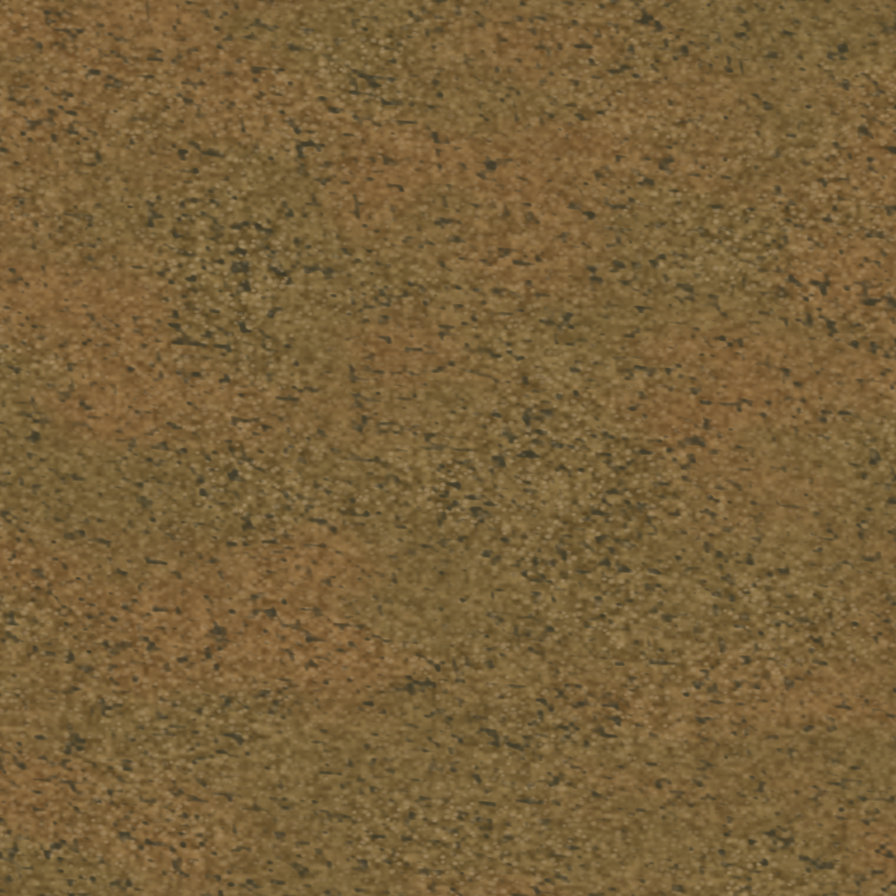
Give the GLSL for this texture, as a WebGL 2 fragment shader.

```glsl
#version 300 es
precision highp float;
// Dry brown earth: ochre and olive patches, fine grit, small dark specks and pale grains.
uniform vec2 u_resolution;
out vec4 fragColor;

vec2 hash2(vec2 cell) {
  vec3 q = fract(cell.xyx * vec3(0.1031, 0.1030, 0.0973));
  q += dot(q, q.yzx + 33.33);
  return fract((q.xx + q.yz) * q.zy);
}

float noise(vec2 p) {
  vec2 cell = floor(p), f = fract(p);
  f = f * f * (3.0 - 2.0 * f);
  float low = mix(hash2(cell).x, hash2(cell + vec2(1, 0)).x, f.x);
  float high = mix(hash2(cell + vec2(0, 1)).x, hash2(cell + vec2(1, 1)).x, f.x);
  return mix(low, high, f.y);
}

float fbm(vec2 p) {
  float sum = 0.0, weight = 0.5;
  for (int i = 0; i < 4; i++) {
    sum += weight * noise(p);
    p = mat2(1.6, 0.5, -0.5, 1.9) * p + 17.3;
    weight *= 0.55;
  }
  return sum / 1.01;
}

// Soft round grains, one per cell, each with its own strength
float grains(vec2 p) {
  vec2 cell = floor(p);
  float strongest = 0.0;
  for (int y = -1; y <= 1; y++) {
    for (int x = -1; x <= 1; x++) {
      vec2 id = cell + vec2(x, y);
      vec2 offset = p - id - hash2(id + 41.0);
      vec2 traits = hash2(id + 83.0);
      float disc = 1.0 - smoothstep(0.1, 0.45 + 0.3 * traits.y, length(offset * vec2(0.85, 1.1)));
      strongest = max(strongest, disc * smoothstep(0.3, 1.0, traits.x));
    }
  }
  return strongest;
}

void main() {
  vec2 p = gl_FragCoord.xy / u_resolution.y;
  vec2 slanted = vec2(p.x + 0.15 * p.y, p.y + 0.08 * p.x);

  // Broad faint patches: smooth ochre soil against rougher olive soil
  float warmth = smoothstep(0.32, 0.78, fbm(slanted * vec2(6.0, 11.0) + 3.7));
  float rough = smoothstep(0.3, 0.7, fbm(slanted * vec2(6.0, 10.0) + 29.0)) * (1.0 - 0.6 * warmth);
  vec3 color = mix(vec3(0.464, 0.377, 0.217), vec3(0.508, 0.382, 0.222), warmth);
  color *= 0.96 + 0.08 * fbm(slanted * vec2(20.0, 45.0) + 11.0);

  // Fine grit in two sizes
  float grit = 0.5 * noise(p * vec2(190.0, 225.0)) + 0.5 * noise(slanted * vec2(110.0, 165.0) + 7.0);
  color += (grit - 0.5) * (0.19 + 0.09 * rough) * vec3(1.0, 0.88, 0.68);

  // Small dark specks drawn out sideways and loosely clustered
  float streak = 0.5 * noise(slanted * vec2(85.0, 150.0) + 53.0) + 0.5 * noise(slanted * vec2(150.0, 210.0));
  float cluster = fbm(slanted * vec2(18.0, 38.0) + 71.0);
  float speck = smoothstep(0.58, 0.98, streak + 0.3 * (cluster - 0.5) + 0.05 * rough);
  color = mix(color, vec3(0.225, 0.215, 0.155), 0.85 * speck);

  // Pale grains, most visible on rough ground
  float pale = grains(p * 140.0) * (0.27 + 0.32 * rough) * (1.0 - 0.6 * speck);
  color = mix(color, vec3(0.67, 0.58, 0.44), pale);

  fragColor = vec4(color, 1.0);
}
```
